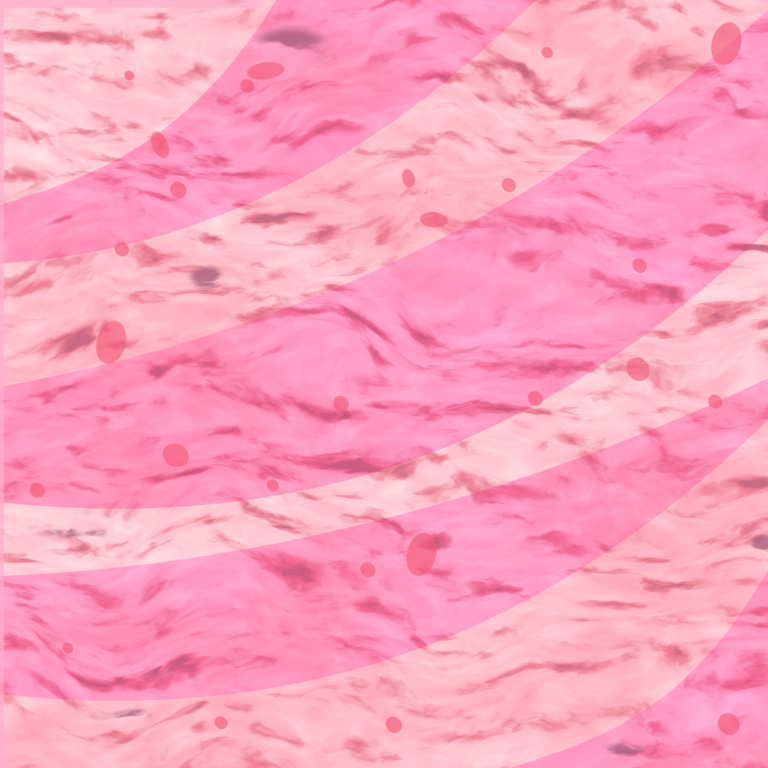
A three.js fragment shader for this texture:

```glsl
varying vec2 vUv;

// Cubic coefficients (constant to x^3) of the stripe borders, top to bottom
const vec4 BORDER_1 = vec4(0.733, 0.317, -0.03, 3.36);
const vec4 BORDER_2 = vec4(0.657, 0.062, 0.50, 0.166);
const vec4 BORDER_3 = vec4(0.496, 0.186, 0.205, 0.10);
const vec4 BORDER_4 = vec4(0.346, -0.104, 0.30, 0.159);
const vec4 BORDER_5 = vec4(0.250, 0.040, 0.2175, 0.0);
const vec4 BORDER_6 = vec4(0.096, -0.106, 0.312, 0.151);
const vec4 BORDER_7 = vec4(-1.7277, 6.933, -9.6375, 4.69);

const vec3 PINK = vec3(1.0, 0.61, 0.775);
const vec3 ROSE = vec3(1.0, 0.55, 0.69);
const vec3 CREAM = vec3(1.0, 0.79, 0.83);
const vec3 PEACH = vec3(1.0, 0.69, 0.75);
const vec3 CREASE_PINK = vec3(0.93, 0.37, 0.54);
const vec3 CREASE_CREAM = vec3(0.92, 0.47, 0.55);
const vec3 MAUVE = vec3(0.62, 0.33, 0.45);
const vec3 SPOT = vec3(0.95, 0.35, 0.47);

const float SOFT = 0.0012;
const float SPOT_ALPHA = 0.62;
const float SPOT_CELLS = 5.0;
const float SPOT_DENSITY = 0.5;
const vec2 ROCK_SCALE = vec2(14.0, 32.0);
const vec2 OVERHANG = vec2(0.1, 0.42);

float hash(vec2 p) {
  vec3 q = fract(vec3(p.xyx) * 0.1031);
  q += dot(q, q.yzx + 33.33);
  return fract((q.x + q.y) * q.z);
}

float noise(vec2 p) {
  vec2 i = floor(p), f = fract(p);
  f = f * f * (3.0 - 2.0 * f);
  return mix(mix(hash(i), hash(i + vec2(1, 0)), f.x),
             mix(hash(i + vec2(0, 1)), hash(i + vec2(1, 1)), f.x), f.y);
}

float fbm(vec2 p) {
  float sum = 0.0, amp = 0.5;
  for (int i = 0; i < 5; i++) {
    sum += amp * noise(p);
    p = mat2(1.9, 0.6, -0.6, 1.9) * p + 17.3;
    amp *= 0.5;
  }
  return sum;
}

float borderHeight(vec4 c, float x) {
  return c.x + x * (c.y + x * (c.z + x * c.w));
}

// Swaps cream and pink above a border
float toggleAbove(float cream, vec2 p, vec4 c) {
  float slope = c.y + p.x * (2.0 * c.z + 3.0 * c.w * p.x);
  float d = (p.y - borderHeight(c, p.x)) / sqrt(1.0 + slope * slope);
  return mix(cream, 1.0 - cream, smoothstep(-SOFT, SOFT, d));
}

// Slightly lopsided ellipse coverage
float spot(vec2 p, vec2 centre, vec2 radius, float tilt) {
  vec2 d = p - centre;
  float c = cos(tilt), s = sin(tilt);
  d = vec2(c * d.x + s * d.y, c * d.y - s * d.x) / radius;
  float r = length(d);
  vec2 dir = d / max(r, 0.001);
  r *= 1.0 - 0.08 * dir.y + 0.12 * dir.x * dir.y;
  return 1.0 - smoothstep(-SOFT, SOFT, (r - 1.0) * min(radius.x, radius.y));
}

float smallSpots(vec2 p) {
  vec2 cell = floor(p * SPOT_CELLS);
  vec2 jitter = vec2(hash(cell + 3.1), hash(cell + 47.7));
  vec2 centre = (cell + 0.15 + 0.7 * jitter) / SPOT_CELLS;
  float radius = mix(0.006, 0.011, hash(cell + 81.0));
  return step(hash(cell + 12.5), SPOT_DENSITY) * spot(p, centre, vec2(radius), 0.0);
}

float smudge(vec2 p, vec2 centre, vec2 radius) {
  vec2 d = (p - centre) / radius;
  return exp(-dot(d, d));
}

void main() {
  vec2 p = vUv;

  // Stripes
  float cream = toggleAbove(0.0, p, BORDER_7);
  cream = toggleAbove(cream, p, BORDER_6);
  cream = toggleAbove(cream, p, BORDER_5);
  cream = toggleAbove(cream, p, BORDER_4);
  cream = toggleAbove(cream, p, BORDER_3);
  cream = toggleAbove(cream, p, BORDER_2);
  cream = toggleAbove(cream, p, BORDER_1);

  // Rock relief: shade where the surface rises above a point
  vec2 q = p * ROCK_SCALE;
  q.y += 2.5 * noise(p * 7.0 + 4.0);
  q += 1.3 * (vec2(fbm(q * 0.7 + 5.0), fbm(q * 0.7 + 31.0)) - 0.5);
  float height = fbm(q);
  float relief = fbm(q + OVERHANG) - height;
  float patches = noise(p * 6.0 + 9.0) - 0.5;
  float crease = smoothstep(0.02, 0.25, relief + 0.06 * patches);
  float deep = smoothstep(0.2, 0.34, relief + 0.1 * patches);
  float grain = fbm(q * 2.5 + 60.0) - 0.48;
  float tone = smoothstep(0.3, 0.7, fbm(p * vec2(7.0, 11.0) + 2.0));

  // Stripe tints
  float midBand = (p.y - borderHeight(BORDER_5, p.x) - 0.06) / 0.1;
  float pale = max(exp(-midBand * midBand), 1.0 - smoothstep(0.2, 0.5, distance(p, vec2(0.0, 0.95))));
  vec3 creamTint = mix(PEACH, CREAM, clamp(0.7 * pale + 0.7 * (1.0 - tone), 0.0, 1.0));
  vec3 col = mix(mix(PINK, ROSE, tone * 0.7), creamTint, cream);
  col += vec3(0.0, 0.16, 0.13) * (clamp(-relief, 0.0, 0.25) + grain);
  col = mix(col, mix(CREASE_PINK, CREASE_CREAM, cream), 0.9 * crease);

  // Dark hollows, broken up by the relief
  float hollow = smudge(p, vec2(0.378, 0.94), vec2(0.05, 0.025));
  hollow += smudge(p, vec2(0.27, 0.638), vec2(0.024, 0.016));
  hollow += smudge(p, vec2(0.18, 0.13), vec2(0.05, 0.011));
  hollow += smudge(p, vec2(0.18, 0.065), vec2(0.05, 0.012));
  hollow += smudge(p, vec2(0.11, 0.307), vec2(0.06, 0.008));
  hollow += smudge(p, vec2(0.628, 0.423), vec2(0.025, 0.005));
  hollow += smudge(p, vec2(0.995, 0.293), vec2(0.018, 0.012));
  hollow += smudge(p, vec2(0.81, 0.025), vec2(0.03, 0.01));
  hollow = smoothstep(0.2, 0.7, hollow * (1.0 - smoothstep(0.35, 0.65, height)));
  col = mix(col, MAUVE, max(0.7 * hollow, 0.45 * deep));

  // Spots: large ovals, round pebbles, flat chips, then scattered small ones
  float spots = spot(p, vec2(0.945, 0.941), vec2(0.019, 0.028), -0.4);
  spots = max(spots, spot(p, vec2(0.144, 0.552), vec2(0.019, 0.028), -0.4));
  spots = max(spots, spot(p, vec2(0.548, 0.276), vec2(0.019, 0.028), -0.4));
  spots = max(spots, spot(p, vec2(0.831, 0.518), vec2(0.015), 0.0));
  spots = max(spots, spot(p, vec2(0.229, 0.406), vec2(0.017, 0.015), 0.0));
  spots = max(spots, spot(p, vec2(0.949, 0.056), vec2(0.014), 0.0));
  spots = max(spots, spot(p, vec2(0.532, 0.767), vec2(0.008, 0.012), 0.1));
  spots = max(spots, spot(p, vec2(0.565, 0.713), vec2(0.018, 0.010), 0.0));
  spots = max(spots, spot(p, vec2(0.209, 0.810), vec2(0.010, 0.018), 0.3));
  spots = max(spots, spot(p, vec2(0.346, 0.907), vec2(0.024, 0.011), 0.2));
  spots = max(spots, smallSpots(p));
  col = mix(col, SPOT, SPOT_ALPHA * spots);

  // Thin margins along the left and upper left
  float leftRim = 1.0 - smoothstep(0.004, 0.006, p.x);
  float topRim = smoothstep(0.989, 0.991, p.y) * (1.0 - smoothstep(0.34, 0.35, p.x));
  col = mix(col, mix(PINK, CREAM, 0.4), 0.7 * max(leftRim, topRim));

  gl_FragColor = vec4(col, 1.0);
}
```
